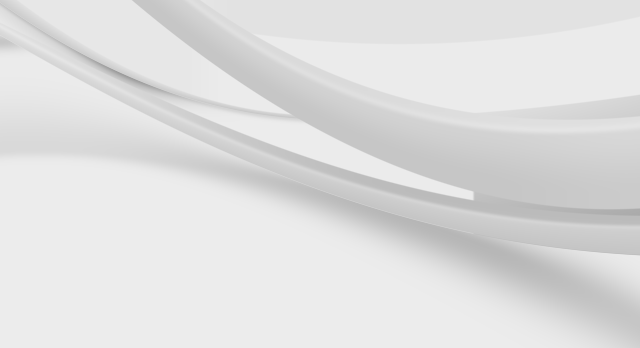
A Shadertoy shader for this background:

```glsl
// Pale studio backdrop: two curved ribbons sweep down over a white floor.
// Every edge is a smooth curve through five evenly spaced depths; the faces
// are filled with soft gradients, and Gaussian falloffs cast the shadows.

#define FLOOR_TONE 0.925
#define WALL_TONE 0.888
#define SHEET_TONE 0.922
#define CONTACT_SHADOW 0.22
#define FLOOR_SHADOW 0.21
#define EDGE_SOFTNESS 0.9

// Quartic through depths at x = 0, 1/4, 1/2, 3/4, 1 (Newton differences)
float curve(float x, float a, float b, float c, float d, float e) {
    float t = 4.0 * x;
    float d1 = b - a;
    float d2 = c - 2.0 * b + a;
    float d3 = d - 3.0 * c + 3.0 * b - a;
    float d4 = e - 4.0 * d + 6.0 * c - 4.0 * b + a;
    return a + t * (d1 + (t - 1.0) / 2.0 * (d2 + (t - 2.0) / 3.0
             * (d3 + (t - 3.0) / 4.0 * d4)));
}

// Smooth coverage of everything past an edge
float past(float distanceBelow) {
    float w = EDGE_SOFTNESS / iResolution.y;
    return smoothstep(-w, w, distanceBelow);
}

float band(float depth, float top, float bottom) {
    return past(depth - top) * past(bottom - depth);
}

float bell(float d, float width) {
    return exp(-d * d / (width * width));
}

// Floor with one long shadow that broadens to the right
float floorTone(float x, float depth) {
    float edge = curve(x, 0.433, 0.457, 0.553, 0.702, 0.925);
    float d = depth - edge;
    float above = mix(0.13, 0.035, smoothstep(0.0, 0.45, x))
                + 0.06 * smoothstep(0.65, 1.0, x);
    float below = mix(0.022, 0.12, smoothstep(0.1, 1.0, x));
    float strength = mix(0.075, FLOOR_SHADOW, smoothstep(0.1, 0.65, x))
                   - 0.06 * smoothstep(0.75, 1.0, x);
    float tone = FLOOR_TONE - strength * bell(d, d < 0.0 ? above : below);
    float corner = bell(x, 0.06) * bell(depth - 0.12, 0.025);
    return tone - 0.15 * corner;
}

// Wall, curved sheet and the grey wedge behind the large ribbon
float backTone(float x, float depth) {
    float sheet = curve(x, -0.091, 0.048, 0.118, 0.118, 0.048);
    float tone = mix(WALL_TONE, SHEET_TONE, past(depth - sheet));
    tone = mix(0.905, tone, smoothstep(0.28, 0.36, x));
    float s = max((x - 0.74) / 0.26, 0.0);
    float wedge = 0.325 - 0.035 * s - 0.018 * s * s;
    float shade = 0.875 - 0.035 * s - 0.5 * max(depth - wedge, 0.0);
    return mix(tone, shade, past(depth - wedge) * past(x - 0.74));
}

void mainImage(out vec4 fragColor, in vec2 fragCoord) {
    vec2 uv = fragCoord / iResolution.xy;
    float x = uv.x;
    float depth = 1.0 - uv.y;

    // Thin back strip and the dark gap beneath it
    float stripTop = curve(x, -0.038, 0.238, 0.332, 0.243, -0.029);
    float stripEnd = curve(x, 0.007, 0.255, 0.344, 0.274, 0.046);
    float gap = max(depth - stripEnd, 0.0);
    float gapTone = FLOOR_TONE
        - CONTACT_SHADOW * bell(x - 0.2, 0.085) * bell(gap, 0.03)
        - 0.07 * bell(x - 0.05, 0.12) * bell(gap, 0.05)
        - 0.09 * bell(gap, 0.009);
    float left = past(0.5 - x);
    float tone = mix(backTone(x, depth), gapTone, past(depth - stripEnd) * left);
    float across = clamp((depth - stripTop) / (stripEnd - stripTop), 0.0, 1.0);
    float stripTone = mix(0.88, 0.80, across) - 0.03 * smoothstep(0.2, 0.4, x);
    tone = mix(tone, stripTone, band(depth, stripTop, stripEnd) * left);

    // Lower ribbon: a shaded upper face, a bright crease and a lower face
    float lowTop = curve(x, 0.065, 0.284, 0.464, 0.579, 0.620);
    float lowCrease = curve(x, 0.075, 0.3125, 0.498, 0.613, 0.651);
    float lowEnd = curve(x, 0.101, 0.349, 0.546, 0.675, 0.733);
    tone = mix(tone, floorTone(x, depth), past(depth - lowEnd));
    float upperFace = mix(0.87, 0.735, smoothstep(0.0, 0.65, x));
    across = clamp((depth - lowCrease) / (lowEnd - lowCrease), 0.0, 1.0);
    float lowerFace = mix(0.88, 0.815, smoothstep(0.0, 0.6, x)) - 0.045 * across;
    float lowTone = mix(upperFace, lowerFace,
                        smoothstep(-0.009, 0.005, depth - lowCrease));
    lowTone += 0.025 * bell(depth - lowCrease, 0.008);
    tone = mix(tone, lowTone, band(depth, lowTop, lowEnd));

    // Large ribbon: a rounded lip above a broad, softly shaded face
    float bigTop = curve(x, -0.553, -0.087, 0.197, 0.327, 0.334);
    float bigCrease = curve(x, -0.55, -0.06, 0.238, 0.368, 0.368);
    float bigEnd = curve(x, -0.358, 0.067, 0.375, 0.555, 0.599);
    across = clamp((depth - bigCrease) / (bigEnd - bigCrease), 0.0, 1.0);
    float face = mix(0.825, 0.775, smoothstep(0.0, 0.8, across))
               + 0.02 * smoothstep(0.75, 1.0, x);
    float lip = 0.855 + 0.02 * smoothstep(0.5, 0.9, x);
    float bigTone = mix(lip, face, smoothstep(-0.008, 0.012, depth - bigCrease));
    bigTone += 0.02 * bell(depth - bigCrease + 0.008, 0.01);
    tone = mix(tone, bigTone, band(depth, bigTop, bigEnd));

    fragColor = vec4(vec3(tone), 1.0);
}
```
